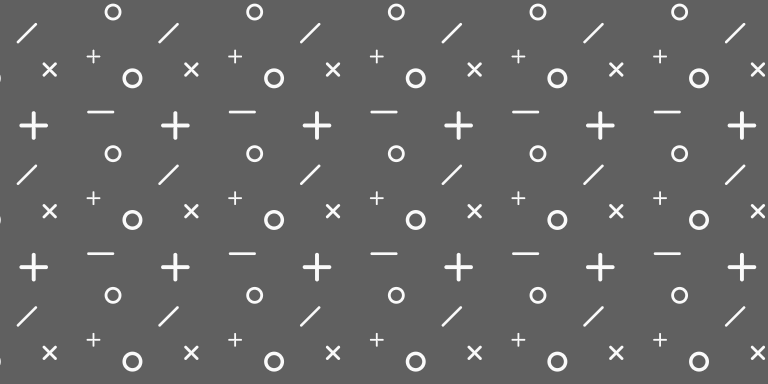
Reproduce this pattern procedurally as a WebGL 1 fragment shader.

```glsl
precision highp float;
// Flat grey ground with a repeating scatter of white rings, crosses and strokes.

uniform vec2 u_resolution;

const float TILES_DOWN = 2.711;
const vec3 GROUND = vec3(0.378);
const vec3 INK = vec3(0.98);

// Offset from the nearest repeat of a centre, in tile units
vec2 fromCentre(vec2 p, vec2 centre) {
  return fract(p - centre + 0.5) - 0.5;
}

vec2 turnEighth(vec2 p) {
  return vec2(p.x + p.y, p.y - p.x) * 0.70711;
}

float ring(vec2 p, float radius, float halfWidth) {
  return abs(length(p) - radius) - halfWidth;
}

// Horizontal round-capped stroke
float stroke(vec2 p, float halfLength, float halfWidth) {
  p.x = max(abs(p.x) - halfLength, 0.0);
  return length(p) - halfWidth;
}

float cross2(vec2 p, float arm, float halfWidth) {
  return min(stroke(p, arm, halfWidth), stroke(p.yx, arm, halfWidth));
}

// Distance to the nearest mark of the tile
float marks(vec2 p) {
  float d = ring(fromCentre(p, vec2(0.798, 0.085)), 0.0494, 0.0099);
  d = min(d, ring(fromCentre(p, vec2(0.935, 0.553)), 0.058, 0.0123));

  // Strokes: one diagonal, one level
  vec2 slash = turnEighth(fromCentre(p, vec2(0.190, 0.234)));
  d = min(d, stroke(slash.yx, 0.089, 0.0092));
  d = min(d, stroke(fromCentre(p, vec2(0.711, 0.791)), 0.086, 0.0095));

  // Crosses: one tilted, two upright
  vec2 tilted = turnEighth(fromCentre(p, vec2(0.351, 0.491)));
  d = min(d, cross2(tilted, 0.057, 0.0099));
  d = min(d, cross2(fromCentre(p, vec2(0.660, 0.399)), 0.042, 0.0065));
  return min(d, cross2(fromCentre(p, vec2(0.238, 0.886)), 0.087, 0.0138));
}

void main() {
  // Tile coordinates, measured down from the top left corner
  float pixel = TILES_DOWN / u_resolution.y;
  vec2 p = vec2(gl_FragCoord.x, u_resolution.y - gl_FragCoord.y) * pixel;

  float coverage = clamp(0.5 - marks(p) / pixel, 0.0, 1.0);
  gl_FragColor = vec4(mix(GROUND, INK, coverage), 1.0);
}
```
